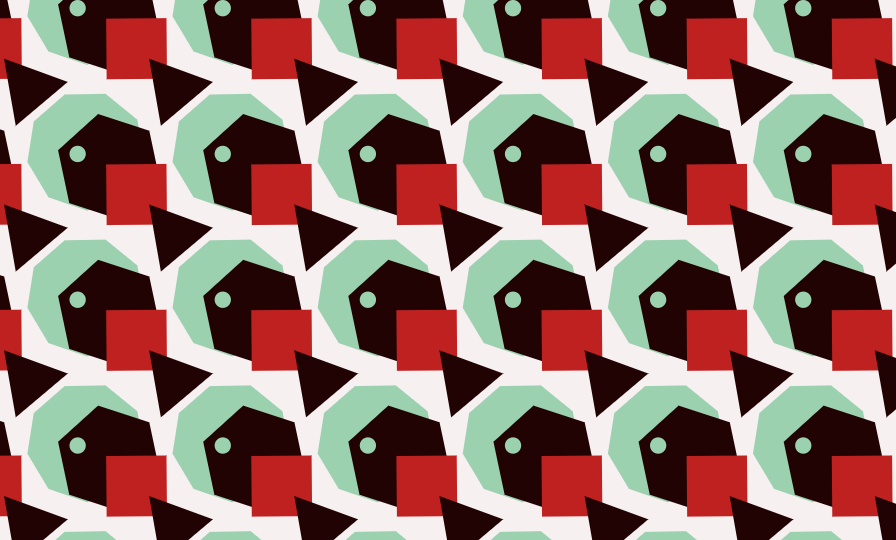
A WebGL 1 fragment shader for this pattern:

```glsl
precision highp float;
// Repeating motif of flat shapes: mint nonagon, dark hexagon, red square, dark triangle and a mint dot.

uniform vec2 u_resolution;

#define REPEATS vec2(6.174, 3.704)
#define PAPER vec3(0.97, 0.94, 0.94)
#define MINT vec3(0.61, 0.82, 0.69)
#define DARK vec3(0.13, 0.01, 0.01)
#define RED vec3(0.75, 0.13, 0.13)
#define NONAGON_RADIUS 0.412
#define HEXAGON_RADIUS 0.371
#define SQUARE_RADIUS 0.294
#define TRIANGLE_RADIUS 0.270
#define DOT_RADIUS 0.056

const float TAU = 6.28319;

// Offset from the nearest repeat of a centre, in tile units
vec2 nearestRepeat(vec2 p, vec2 center) {
  return fract(p - center + 0.5) - 0.5;
}

// Distance to the edges of a regular polygon with one vertex at the given angle
float regularPolygon(vec2 p, float sides, float radius, float vertexDegrees) {
  float sector = TAU / sides;
  float angle = mod(atan(p.y, p.x) - radians(vertexDegrees), sector) - 0.5 * sector;
  return length(p) * cos(angle) - radius * cos(0.5 * sector);
}

// Smooth coverage, one pixel wide
float coverage(float dist, float pixel) {
  return clamp(0.5 - dist / pixel, 0.0, 1.0);
}

void main() {
  vec2 p = gl_FragCoord.xy / u_resolution * REPEATS;
  float pixel = REPEATS.y / u_resolution.y;

  float nonagon = regularPolygon(nearestRepeat(p, vec2(0.593, 0.671)), 9.0, NONAGON_RADIUS, 71.0);
  float hexagon = regularPolygon(nearestRepeat(p, vec2(0.753, 0.559)), 6.0, HEXAGON_RADIUS, 102.0);
  float square = regularPolygon(nearestRepeat(p, vec2(0.941, 0.370)), 4.0, SQUARE_RADIUS, 45.5);
  float triangle = regularPolygon(nearestRepeat(p, vec2(0.201, 0.095)), 3.0, TRIANGLE_RADIUS, 10.0);
  float dotShape = length(nearestRepeat(p, vec2(0.535, 0.648))) - DOT_RADIUS;

  // Layers from back to front
  vec3 color = PAPER;
  color = mix(color, MINT, coverage(nonagon, pixel));
  color = mix(color, DARK, coverage(hexagon, pixel));
  color = mix(color, MINT, coverage(dotShape, pixel));
  color = mix(color, RED, coverage(square, pixel));
  color = mix(color, DARK, coverage(triangle, pixel));

  gl_FragColor = vec4(color, 1.0);
}
```
